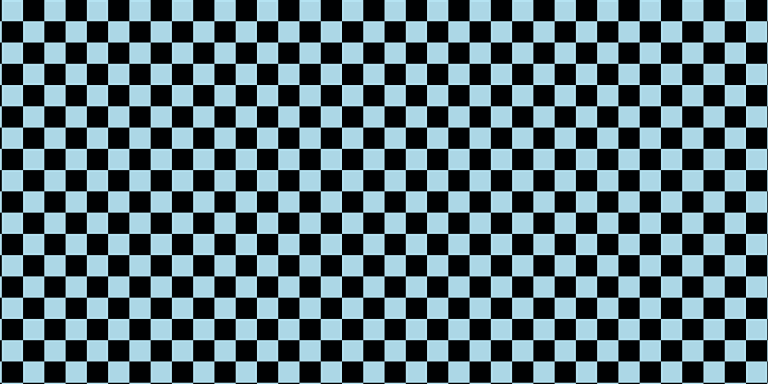
Reproduce this pattern procedurally as a WebGL 2 fragment shader.

```glsl
#version 300 es
precision highp float;

uniform vec2 u_resolution;
out vec4 fragColor;

void main() {
    // Square cells counted from the top left, 18.06 to the canvas height
    vec2 fromTop = vec2(gl_FragCoord.x, u_resolution.y - gl_FragCoord.y) / u_resolution.y;
    vec2 cell = fromTop * 18.06 - vec2(0.085, 0.0);
    float halfPixel = 0.5 * 18.06 / u_resolution.y;

    // Alternating sign per axis, ramped across one pixel at each edge
    vec2 edgeDistance = 0.5 - abs(fract(cell) - 0.5);
    vec2 parity = 1.0 - 2.0 * mod(floor(cell), 2.0);
    vec2 wave = parity * min(edgeDistance / halfPixel, 1.0);
    float light = 0.5 + 0.5 * wave.x * wave.y;

    // Pale squares with a faintly brighter rim
    float nearestEdge = min(edgeDistance.x, edgeDistance.y);
    float rim = 1.0 - smoothstep(0.07, 0.10, nearestEdge);
    vec3 paleBlue = mix(vec3(0.675, 0.845, 0.90), vec3(0.71, 0.89, 0.95), rim);
    vec3 nearBlack = vec3(0.0, 0.005, 0.008);

    fragColor = vec4(mix(nearBlack, paleBlue, light), 1.0);
}
```
